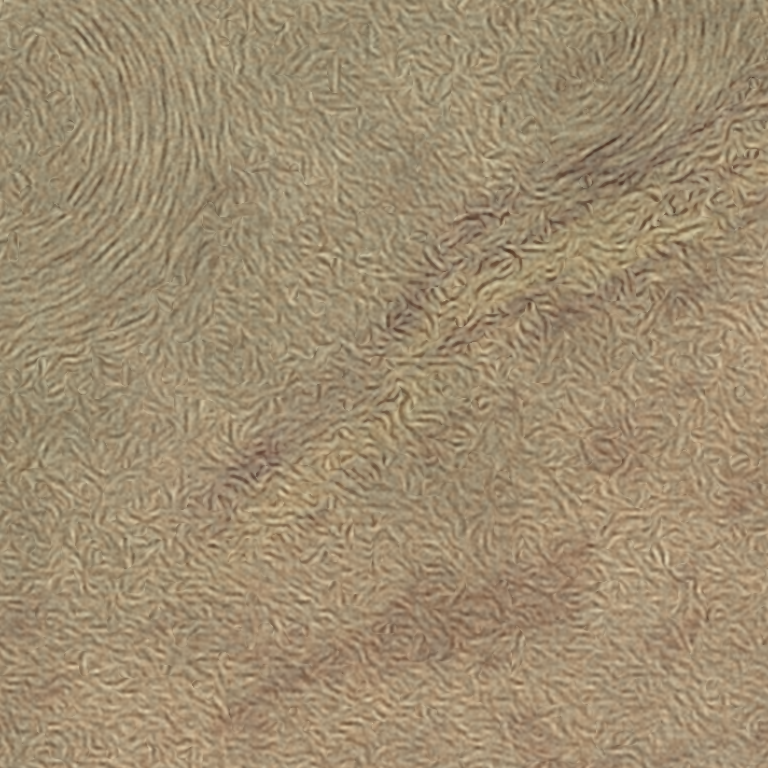
Write a Shadertoy shader that draws this texture.

```glsl
// Weathered, brushed ochre ground: fine broken strokes follow a bent flow field
// with two sets of arcs and a bruised diagonal seam. Strokes come from noise
// averaged along the flow and sharpened across it; broad noise tints the ground.

float hash(vec2 p) {
    vec3 q = fract(vec3(p.xyx) * vec3(0.1031, 0.1030, 0.0973));
    q += dot(q, q.yzx + 33.33);
    return fract((q.x + q.y) * q.z);
}

float noise(vec2 p) {
    vec2 cell = floor(p), f = fract(p);
    f = f * f * (3.0 - 2.0 * f);
    return mix(mix(hash(cell), hash(cell + vec2(1, 0)), f.x),
               mix(hash(cell + vec2(0, 1)), hash(cell + vec2(1, 1)), f.x), f.y);
}

float fbm(vec2 p) {
    float sum = 0.0, amp = 0.5;
    for (int i = 0; i < 4; i++) {
        sum += amp * noise(p);
        p = mat2(1.6, 1.2, -1.2, 1.6) * p + 17.3;
        amp *= 0.5;
    }
    return sum / 0.9375;
}

// Gaussian bump of a given width
float bump(float x, float width) {
    return exp(-x * x / (width * width));
}

// Undirected axis stored as a doubled angle, so that axes can be blended
vec2 axis(float angle) {
    return vec2(cos(2.0 * angle), sin(2.0 * angle));
}

vec2 arcAxis(vec2 d) {
    return vec2(d.y * d.y - d.x * d.x, -2.0 * d.x * d.y) / (dot(d, d) + 0.001);
}

// Signed height above the diagonal seam
float seamHeight(vec2 p) {
    float rise = smoothstep(0.45, 0.6, p.x) * (1.0 - smoothstep(0.65, 0.95, p.x));
    return p.y - 0.33 - 0.73 * (p.x - 0.25) - 0.09 * rise;
}

// Relief of strokes along the flow, the same for either sense of direction
float strokes(vec2 p, vec2 along, float reach) {
    vec2 across = vec2(-along.y, along.x) * 0.0055;
    float sum = 0.0;
    for (int i = -4; i <= 4; i++) {
        vec2 q = p + along * reach * float(i) / 4.0;
        sum += noise(q * 190.0)
             - 0.5 * (noise((q + across) * 190.0) + noise((q - across) * 190.0));
    }
    return sum / 9.0;
}

void mainImage(out vec4 fragColor, in vec2 fragCoord) {
    vec2 p = fragCoord / iResolution.xy;
    float broad = fbm(p * 5.0 + 3.0);
    float patchy = fbm(p * 11.0 + 41.0);
    float seam = seamHeight(p) + 0.07 * (patchy - 0.5);
    float above = smoothstep(-0.03, 0.06, seam);
    float seamStart = smoothstep(0.18, 0.38, p.x);

    // Flow: two arcs, a falling slope between them, the seam, a level foot
    vec2 left = p - vec2(-0.02, 0.84), right = p - vec2(0.69, 0.98);
    float leftArc = above * bump(length(left) - 0.22, 0.1) * smoothstep(0.0, 0.12, left.x);
    float rightArc = above * bump(length(right) - 0.21, 0.08) * smoothstep(-0.02, 0.1, right.x);
    float arcs = clamp(leftArc + rightArc, 0.0, 1.0);
    float slope = bump(length(p - vec2(0.5, 0.75)), 0.24);
    float foot = 1.0 - smoothstep(0.15, 0.45, p.y);
    vec2 flow = 2.0 * leftArc * arcAxis(left) + 2.0 * rightArc * arcAxis(right)
              + 1.0 * slope * above * axis(-0.75)
              + 0.9 * seamStart * bump(seam + 0.02, 0.08) * axis(0.5)
              + 0.4 * foot * axis(-0.15)
              + 0.4 * (1.0 - above) * axis(-0.65);
    vec2 wander = vec2(noise(p * 55.0 + 7.0), noise(p * 55.0 + 63.0)) - 0.5;
    flow += wander * mix(2.8, 0.8, arcs);
    float angle = 0.5 * atan(flow.y, flow.x + 0.0001);
    vec2 along = vec2(cos(angle), sin(angle));

    // Ground tint: olive above, warm tan towards the lower right
    float warm = smoothstep(-0.25, 0.4, 0.55 * p.x - p.y + 0.3 + 0.7 * (broad - 0.5));
    vec3 color = mix(vec3(0.614, 0.560, 0.446), vec3(0.657, 0.573, 0.460), warm);
    color += (broad - 0.5) * vec3(0.05, 0.06, 0.06);
    color += (patchy - 0.5) * vec3(0.08, 0.07, 0.045);

    // Purple bruises in the seam, ochre patches below it, scattered stains
    vec2 tilted = mat2(0.85, -0.53, 0.53, 0.85) * p;
    float streak = smoothstep(0.42, 0.66, fbm(tilted * vec2(12.0, 45.0)));
    float branch = bump(seam + 0.14, 0.04) * smoothstep(0.55, 0.75, p.x);
    float bruise = seamStart * bump(seam, 0.045) + 0.6 * branch;
    color -= bruise * (0.3 + 0.7 * streak) * vec3(0.07, 0.08, 0.045);
    color += seamStart * bump(seam + 0.09, 0.06) * (1.0 - streak) * vec3(0.035, 0.030, 0.005);
    float stain = smoothstep(0.55, 0.75, fbm(tilted * vec2(10.0, 19.0) + 29.0));
    color -= stain * (1.0 - 0.6 * above) * vec3(0.05, 0.062, 0.045);
    color -= arcs * streak * vec3(0.025, 0.03, 0.02);

    // Stroke relief, with sparse dark cuts by the seam and arcs, and fine grain
    float relief = strokes(p, along, mix(0.0055, 0.02, arcs));
    float gain = mix(0.28, 0.5, arcs) * (0.7 + 0.6 * patchy);
    float rough = seamStart * bump(seam + 0.06, 0.12);
    float cuts = smoothstep(0.08, 0.25, -relief) * (0.7 * rough + 0.5 * arcs) * (0.4 + streak);
    float grain = noise(p * 230.0 + 11.0) - 0.5 + 0.6 * (noise(p * 150.0 + 31.0) - 0.5);
    float shade = relief * gain * (1.0 + 0.2 * rough) + 0.085 * grain;
    color += shade * vec3(1.0, 1.04, 0.98) - cuts * vec3(0.07, 0.09, 0.08);

    // Faint woven rows and small shifts of hue
    vec2 weave = sin(p * 6.28318 * 96.0 + 2.0 * noise(p * 20.0));
    color += 0.009 * weave.y * (0.6 + foot) + 0.006 * weave.x;
    float hue = noise(p * 90.0 + 5.0) - 0.5;
    color += hue * vec3(0.03, -0.012, -0.03);

    fragColor = vec4(clamp(color, 0.0, 1.0), 1.0);
}
```
